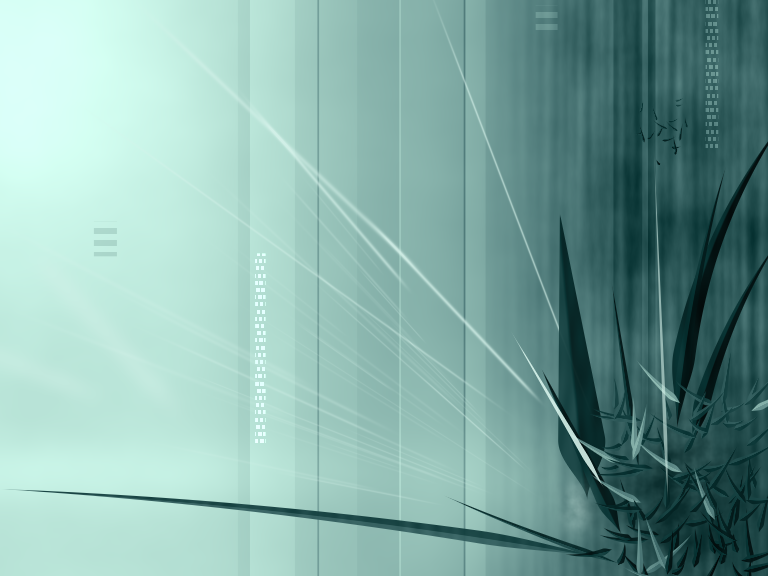
Reproduce this background procedurally as a Shadertoy shader.

```glsl
// A pale teal backdrop darkening to the right, with upright panels, light rays
// and one long low blade. A burst of curved shards grows at lower right.
// Built from tapered strokes, soft glows and gradient noise.

const vec3 RAY_COLOR = vec3(.84, .95, .92);
const vec2 BURST = vec2(1.04, .07);    // where the rays converge
const vec2 THICKET = vec2(1.19, .13);  // centre of the dense shards
const vec2 SPRIG = vec2(1.15, .77);    // small upper cluster
const int RAYS = 34, SHARDS = 110, SPRIG_SHARDS = 18;

#define PIXEL (1. / iResolution.y)
#define S smoothstep

vec2 hash2(float n) { return fract(sin(n * vec2(12.99, 78.23) + vec2(1.3, 4.7)) * 4375.85); }

float corner(vec2 cell, vec2 f) {
    float a = 6.2832 * fract(sin(dot(cell, vec2(127.1, 311.7))) * 4375.85);
    return dot(vec2(cos(a), sin(a)), f);
}

float noise(vec2 p) {
    vec2 i = floor(p), f = p - i, u = f * f * (3. - 2. * f), e = vec2(1, 0);
    return mix(mix(corner(i, f), corner(i + e, f - e), u.x),
        mix(corner(i + e.yx, f - e.yx), corner(i + 1., f - 1.), u.x), u.y);
}

float fbm(vec2 p) {
    float sum = 0., gain = .6;
    for (int i = 0; i < 4; i++) { sum += gain * noise(p); p = p * 2.03 + 7.1; gain *= .5; }
    return sum;
}

// Teal ramp indexed by brightness
vec3 teal(float g) { return vec3(max(g - .17, .12 * g), g, g - .05 * S(.4, .95, g)); }

float band(float x, float a, float b) {
    return clamp((x - a) / PIXEL + .5, 0., 1.) * clamp((b - x) / PIXEL + .5, 0., 1.);
}

float box(vec2 p, vec4 r) { return band(p.x, r.x, r.z) * band(p.y, r.y, r.w); }

float glow(vec2 p, vec2 centre, vec2 size) { p = (p - centre) / size; return exp(-dot(p, p)); }

// Curved stroke from l.xy to l.zw: x = coverage, y = place across it
vec2 blade(vec2 p, vec4 l, float bend, float width) {
    vec2 axis = l.zw - l.xy, q = p - l.xy;
    float t = clamp(dot(q, axis) / dot(axis, axis), 0., 1.);
    float side = dot(q, normalize(vec2(-axis.y, axis.x))) - bend * 4. * t * (1. - t);
    float w = width * (1. - t) * S(0., .22, t) / PIXEL;
    return vec2(clamp(w - abs(side) / PIXEL + .5, 0., 1.) * min(1., 2. * w), side / width);
}

void paint(inout vec3 color, vec2 p, vec4 l, float bend, float width, float g) {
    vec2 b = blade(p, l, bend, width);
    g += .12 * S(0., .15, b.y) + .06 * noise(p * vec2(60, 12));
    color = mix(color, teal(max(g, .02)), .95 * b.x);
}

// Soft line that fades at both ends
float streak(vec2 p, vec4 l, float width) {
    vec2 d = l.zw - l.xy, q = p - l.xy;
    float t = clamp(dot(q, d) / dot(d, d), 0., 1.);
    float r = length(q - d * t) / max(width, .7 * PIXEL);
    return exp(-r * r) * S(0., .15, t) * S(1., .7, t);
}

float backdrop(vec2 p) {
    float x = p.x, dark = S(.8, 1.15, x);
    float g = .89 - .2 * S(.25, .8, x) - .29 * S(.72, 1.08, x) - .09 * S(1.1, 1.33, x);
    g += .14 * glow(p, vec2(.03, .88), vec2(.3, .35)) + .13 * glow(p, vec2(.92, .17), vec2(.25, .17));
    g += .06 * glow(p, vec2(.1, .18), vec2(.6, .06)) + (.03 + .18 * dark) * fbm(p * vec2(5, 6));
    // Upright panels and seams
    g += .04 * band(x, .434, .512) - .03 * band(x, .413, .434) - .025 * band(x, .62, .695);
    g += .05 * band(x, .808, .843) + .09 * band(x, .693, .696);
    g -= .16 * (band(x, .551, .554) + band(x, .805, .808));
    // Weathered dark columns
    g += dark * (.16 * noise(p * vec2(70, 2.5)) + .05 * fbm(p * vec2(90, 25)));
    return g - S(.15, .5, p.y) * (.09 * band(x, 1.065, 1.115) + .12 * band(x, 1.125, 1.138));
}

// Ticks and bars
float details(vec2 p) {
    float row = p.y * 80.;
    float ticks = step(.45, fract(row)) * step(.35, fract(p.x * 110. + floor(row) * .37));
    ticks *= box(p, vec4(.443, .23, .461, .56)) + box(p, vec4(1.225, .74, 1.247, 1));
    float bars = box(p, vec4(.93, .94, .968, .99)) - box(p, vec4(.163, .555, .203, .615));
    return .2 * ticks + .1 * step(.5, fract(p.y * 48.)) * bars;
}

float lightRays(vec2 p) {
    float light = 0.;
    for (int i = 0; i < RAYS; i++) {
        vec2 h = hash2(float(i) + 3.), k = hash2(float(i) + 71.);
        float a = mix(2.25, 2.95, h.x);
        vec2 dir = vec2(cos(a), sin(a)), start = BURST + dir * (.1 + .5 * h.y);
        vec4 l = vec4(start, start + dir * (.15 + .6 * k.x));
        light += mix(.08, .25, k.y) * streak(p, l, .001 + .004 * h.y * k.x);
    }
    // Main diagonal and companions
    light += .7 * streak(p, vec4(.95, .29, .62, .64), .003);
    light += .5 * streak(p, vec4(.75, .51, .2, 1.03), .004);
    light += .6 * streak(p, vec4(.72, .485, .4, .86), .003);
    light += .6 * streak(p, vec4(1.05, .22, .73, 1.06), .0017);
    light += .4 * streak(p, vec4(.9, .27, .08, .86), .002);
    // Faint planes at left
    light += .35 * streak(p, vec4(.05, .57, .34, .25), .022);
    return light + .3 * streak(p, vec4(-.1, .42, .2, .3), .02);
}

void scatter(inout vec3 color, vec2 p, vec2 centre, int count, float size) {
    for (int i = 0; i < count; i++) {
        vec2 h = hash2(float(i) + 11.), k = hash2(float(i) + 211.);
        vec2 base = centre + (h - .5) * size * vec2(3, 4);
        float a = mix(.2, 2.9, k.x) - 1.2 * (h.x - .5);
        vec2 tip = base + size * (.35 + k.y) * vec2(cos(a), sin(a));
        float g = mix(.04, .25, h.y) + .38 * step(.85, k.y);
        paint(color, p, vec4(base, tip), .15 * size * (k.x - .5), size * .09, g);
    }
}

void mainImage(out vec4 fragColor, in vec2 fragCoord) {
    vec2 p = fragCoord / iResolution.xy * vec2(4. / 3., 1);
    vec3 c = teal(backdrop(p) + details(p));
    c = mix(c, RAY_COLOR, min(lightRays(p), .85));
    // Shadow beneath the thicket
    float shade = glow(p, THICKET, vec2(.14, .17)) * (.75 + .9 * fbm(p * 22.));
    c = mix(c, teal(.15), clamp(shade, 0., .9));
    // Long low blade, then the tall ones
    paint(c, p, vec4(1.06, .03, 0, .151), -.017, .014, .25);
    paint(c, p, vec4(1.08, .02, .77, .14), .004, .007, .15);
    paint(c, p, vec4(1.02, .13, .972, .63), 0., .052, .14);
    paint(c, p, vec4(1.08, .07, .94, .36), 0., .019, .09);
    paint(c, p, vec4(1.175, .26, 1.36, .79), .042, .025, .05);
    paint(c, p, vec4(1.175, .25, 1.26, .71), .012, .014, .08);
    paint(c, p, vec4(1.2, .22, 1.35, .58), .02, .018, .06);
    paint(c, p, vec4(1.11, .18, 1.062, .51), 0., .009, .1);
    scatter(c, p, THICKET, SHARDS, .085);
    scatter(c, p, SPRIG, SPRIG_SHARDS, .03);
    // Bright spear, pale sliver and spark
    float spear = blade(p, vec4(1.05, .15, .887, .425), 0., .006).x;
    spear += .6 * blade(p, vec4(1.16, .12, 1.135, .75), 0., .004).x;
    spear += .5 * glow(p, vec2(1, .12), vec2(.025, .04)) * (.6 + fbm(p * 30.));
    fragColor = vec4(mix(c, RAY_COLOR, clamp(spear, 0., .9)), 1);
}
```
